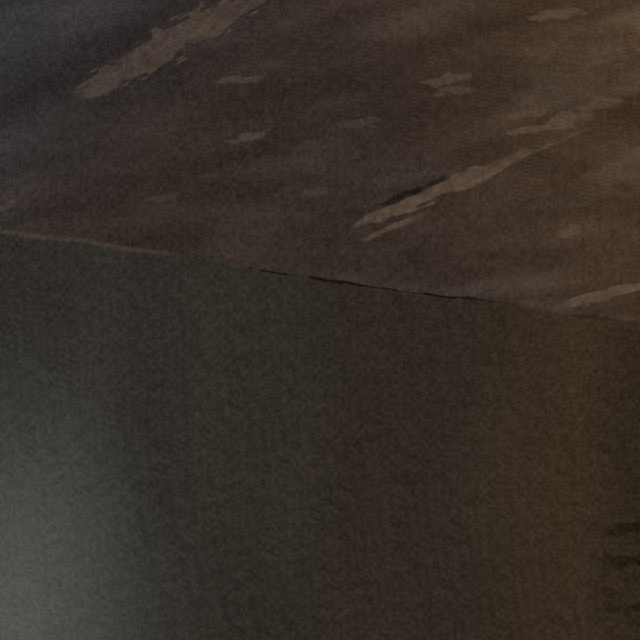
This texture is drawn by a WebGL 2 fragment shader. Its source:

```glsl
#version 300 es
precision highp float;
// Dim, grainy painted ground: a brushed brown slope with pale streaks above a smooth dark wall.

uniform vec2 u_resolution;
out vec4 outColor;

const vec3 SLOPE_COOL = vec3(0.215, 0.205, 0.215);
const vec3 SLOPE_MID = vec3(0.194, 0.162, 0.142);
const vec3 SLOPE_WARM = vec3(0.268, 0.203, 0.150);
const vec3 WALL_COOL = vec3(0.184, 0.174, 0.154);
const vec3 WALL_MID = vec3(0.186, 0.158, 0.132);
const vec3 WALL_WARM = vec3(0.212, 0.170, 0.124);
const vec3 WALL_GLOW = vec3(0.335, 0.335, 0.312);
const vec3 PALE = vec3(0.375, 0.310, 0.250);
const vec3 SHADOW = vec3(0.085, 0.075, 0.070);
const float EDGE_HEIGHT = 0.638;   // edge of the wall at the left side
const float EDGE_SLOPE = -0.146;
const float SOFTNESS = 0.003;
const float GRAIN_SCALE = 320.0;
const float GRAIN_AMOUNT = 0.054;
const int FLECK_COUNT = 18;

float hash(vec2 p) {
  return fract(sin(dot(p, vec2(127.1, 311.7))) * 43758.5);
}

float noise(vec2 p) {
  vec2 cell = floor(p), f = fract(p);
  f = f * f * (3.0 - 2.0 * f);
  return mix(mix(hash(cell), hash(cell + vec2(1, 0)), f.x),
             mix(hash(cell + vec2(0, 1)), hash(cell + vec2(1, 1)), f.x), f.y);
}

float fbm(vec2 p) {
  float sum = 0.0, weight = 0.5;
  for (int i = 0; i < 4; i++) {
    sum += weight * noise(p);
    p = p * 2.03 + 17.3;
    weight *= 0.5;
  }
  return sum / 0.9375;
}

// Ragged, tapering brush stroke from a to b.
float stroke(vec2 p, vec2 a, vec2 b, float halfWidth) {
  vec2 axis = normalize(b - a);
  vec2 q = vec2(dot(p - a, axis), dot(p - a, vec2(-axis.y, axis.x)));
  float t = q.x / length(b - a);
  float ragged = noise(vec2(q.x * 60.0, q.y * 180.0) + a * 90.0);
  float width = halfWidth * (0.35 + 1.1 * ragged) * sqrt(clamp(4.0 * t * (1.0 - t), 0.0, 1.0));
  float body = 1.0 - smoothstep(-SOFTNESS, SOFTNESS, abs(q.y) - width);
  return body * smoothstep(0.0, 0.08, t) * smoothstep(1.0, 0.9, t) * (0.5 + 0.5 * ragged);
}

// Flat pale dabs scattered over the slope, denser to the right.
float flecks(vec2 p) {
  float mask = 0.0;
  for (int i = 0; i < FLECK_COUNT; i++) {
    float id = float(i);
    vec2 rnd = vec2(hash(vec2(id, 3.1)), hash(vec2(id, 8.7)));
    vec2 center = vec2(1.05 * sqrt(rnd.x), mix(0.59, 0.98, rnd.y));
    vec2 size = vec2(mix(0.022, 0.045, rnd.y), mix(0.007, 0.011, rnd.x));
    vec2 q = p - center;
    q.y -= 0.12 * q.x + 0.008 * (noise(p * 50.0 + id) - 0.5);
    float d = length(q / size) + 0.7 * (noise(p * vec2(60.0, 140.0)) - 0.5);
    mask = max(mask, (1.0 - smoothstep(0.6, 1.1, d)) * mix(0.2, 0.65, hash(vec2(id, 5.3))));
  }
  return mask;
}

vec3 slopeColor(vec2 p) {
  vec3 color = mix(SLOPE_MID, SLOPE_WARM, smoothstep(0.45, 1.1, p.x + 0.3 * (p.y - 0.75)));
  color = mix(color, SLOPE_COOL, smoothstep(0.55, 0.0, p.x + 0.9 * (1.0 - p.y)));
  vec2 brushed = vec2(p.x, p.y - 0.2 * p.x);
  color *= 0.78 + 0.44 * fbm(brushed * vec2(8.0, 26.0));
  color += 0.055 * smoothstep(0.48, 0.8, fbm(brushed * vec2(6.0, 18.0) + 4.0)) * p.x;
  color = mix(color, PALE, flecks(p));
  // Dark hollow beside the upper-left streak
  color = mix(color, SHADOW, 0.4 * smoothstep(0.06, 0.0, abs(p.y - 0.83 - 0.55 * p.x))
              * smoothstep(0.36, 0.2, p.x));
  // Long slanting streaks and their dark cracks
  color = mix(color, PALE, 0.55 * stroke(p, vec2(0.11, 0.845), vec2(0.46, 1.04), 0.026));
  color = mix(color, PALE, 0.80 * stroke(p, vec2(0.54, 0.64), vec2(0.84, 0.768), 0.012));
  color = mix(color, PALE, 0.75 * stroke(p, vec2(0.56, 0.621), vec2(0.68, 0.675), 0.004));
  color = mix(color, PALE, 0.60 * stroke(p, vec2(0.81, 0.752), vec2(0.93, 0.805), 0.003));
  color = mix(color, PALE, 0.85 * stroke(p, vec2(0.87, 0.520), vec2(1.06, 0.570), 0.009));
  return mix(color, SHADOW, 0.9 * stroke(p, vec2(0.59, 0.677), vec2(0.70, 0.724), 0.006));
}

vec3 wallColor(vec2 p) {
  vec3 color = mix(WALL_COOL, WALL_MID, smoothstep(0.2, 0.65, p.x));
  color = mix(color, WALL_WARM, smoothstep(0.65, 0.88, p.x));
  color *= 1.0 - 0.13 * smoothstep(0.9, 1.0, p.x);
  float glow = smoothstep(0.56, 0.0, length(p * vec2(1.6, 0.95)));
  color = mix(color, WALL_GLOW, glow);
  color *= 0.91 + 0.18 * fbm(p * vec2(13.0, 4.0));
  float smudge = smoothstep(0.55, 0.75, fbm(p * vec2(14.0, 40.0) + 9.0));
  return color * (1.0 - 0.25 * smudge * smoothstep(0.9, 0.98, p.x) * smoothstep(0.4, 0.2, p.y));
}

void main() {
  vec2 p = gl_FragCoord.xy / u_resolution;
  float edge = p.y - EDGE_HEIGHT - EDGE_SLOPE * p.x - 0.010 * (fbm(vec2(p.x * 16.0, 2.0)) - 0.5);
  vec3 color = mix(wallColor(p), slopeColor(p), smoothstep(-2.0 * SOFTNESS, 2.0 * SOFTNESS, edge));

  // Pale rim on the left, broken dark crack further right
  float broken = fbm(vec2(p.x * 34.0, p.y * 20.0 + 7.0));
  float rim = smoothstep(0.006, 0.001, abs(edge - 0.002)) * smoothstep(0.31, 0.24, p.x);
  color = mix(color, PALE, 0.5 * rim * (0.3 + 0.7 * broken));
  float crackSpan = smoothstep(0.38, 0.40, p.x) * (1.0 - 0.7 * smoothstep(0.7, 0.78, p.x));
  float crack = smoothstep(0.001 + 0.008 * broken * broken, 0.0, abs(edge));
  color = mix(color, SHADOW, 0.95 * crack * crackSpan * smoothstep(0.22, 0.55, broken));

  // Fine film grain
  float grain = noise(p * GRAIN_SCALE) + 0.5 * noise(p * GRAIN_SCALE * 0.47 + 31.0) - 0.75;
  outColor = vec4(color + GRAIN_AMOUNT * grain, 1.0);
}
```
